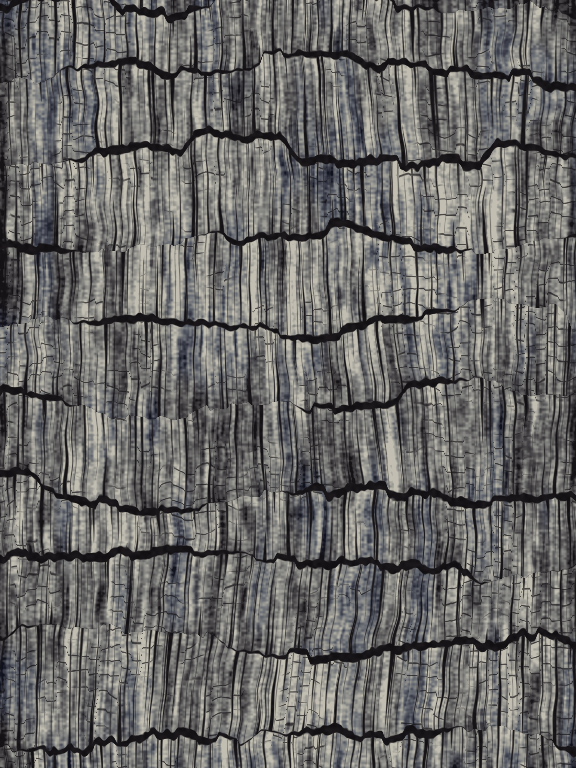
Write a Shadertoy shader that draws this texture.

```glsl
// Charred timber: wavy rows of open cross cracks split the face into blocks,
// wedge-shaped slits split each block along the grain, and stretched noise
// gives the fibres. All lengths are in units of the canvas height.

const float ROW_HEIGHT   = 0.106;
const float CRACK_WIDTH  = 0.0052;   // half width of an open cross crack
const float STRIP_WIDTH  = 0.036;    // spacing of the main slits
const float SLIT_WIDTH   = 0.0030;   // half width of a slit at its mouth
const float CHECK_HEIGHT = 0.021;    // spacing of the small cross checks
const float FIBRE_GAIN   = 0.85;
const float BASE_TONE    = 0.535;

const vec3 CHAR   = vec3(0.08, 0.07, 0.08);
const vec3 SHADOW = vec3(0.26, 0.25, 0.26);
const vec3 ASH    = vec3(0.50, 0.50, 0.49);
const vec3 PALE   = vec3(0.76, 0.75, 0.70);
const vec3 BLUE_TINT = vec3(-0.025, -0.004, 0.035);

float hash(vec2 p) {
    vec3 q = fract(p.xyx * vec3(0.1031, 0.1030, 0.0973));
    q += dot(q, q.yzx + 33.33);
    return fract((q.x + q.y) * q.z);
}

float noise(vec2 p) {
    vec2 i = floor(p), f = fract(p);
    f = f * f * (3.0 - 2.0 * f);
    return mix(mix(hash(i), hash(i + vec2(1, 0)), f.x),
               mix(hash(i + vec2(0, 1)), hash(i + vec2(1, 1)), f.x), f.y);
}

// Random plateaus joined by short ramps, centred on zero.
float steps(float t, float seed) {
    float i = floor(t), f = smoothstep(0.38, 0.62, fract(t));
    return mix(hash(vec2(i, seed)), hash(vec2(i + 1.0, seed)), f) - 0.5;
}

// Height of cross crack n; it stays inside its own row.
float crackHeight(float x, float n) {
    float arch   = 0.50 * (noise(vec2(x * 5.0, n * 17.3)) - 0.5);
    float fault  = 0.32 * steps(x / 0.13 + n * 0.37, n + 40.0);
    float notch  = 0.11 * steps(x / 0.027 + n * 0.61, n + 80.0);
    float jitter = 0.06 * (noise(vec2(x * 110.0, n * 9.1)) - 0.5);
    return (n + 0.5 + arch + fault + notch + jitter) * ROW_HEIGHT;
}

// Slits of one block: x = darkness, y = random tone of the strip.
vec2 slits(float x, float v, float row, float width, float halfWidth, float aa) {
    float s = x / width + hash(vec2(row, width * 900.0));
    float id = floor(s), f = s - id;
    vec2 key = vec2(id, row * 3.0 + width * 700.0);
    float pos = 0.2 + 0.6 * hash(key);
    float fromMouth = hash(key + 11.0) > 0.45 ? 1.0 - v : v;
    float reach = mix(0.2, 1.7, hash(key + 23.0));
    float taper = 1.0 - fromMouth / reach;
    float w = halfWidth * mix(0.35, 1.0, hash(key + 37.0)) * max(taper, 0.0);
    float d = abs(f - pos) * width - w;
    float dark = (1.0 - smoothstep(-aa, aa, d)) * smoothstep(0.0, 0.12, taper);
    return vec2(dark, hash(vec2(id + step(pos, f), row + 5.0)));
}

void mainImage(out vec4 fragColor, in vec2 fragCoord) {
    vec2 p = fragCoord / iResolution.y;
    float across = fragCoord.x / iResolution.x;
    float aa = max(0.8 / iResolution.y, 0.0011);

    // Cross cracks and the block that holds this point
    float base = floor(p.y / ROW_HEIGHT), row = base - 1.0;
    float low = -1.0, high = 2.0, dark = 0.0;
    float ragged = noise(p * 170.0) - 0.5;
    for (float k = -1.0; k < 1.5; k++) {
        float n = base + k, y = crackHeight(p.x, n);
        float open = smoothstep(0.25, 0.55, noise(vec2(p.x * 6.0 + 3.0, n * 7.7 + 50.0)));
        float w = mix(-0.0005, CRACK_WIDTH * (0.7 + 0.5 * noise(vec2(p.x * 25.0, n * 5.3))), open);
        float d = abs(p.y - y) - w - ragged * 0.004 * open;
        dark = max(dark, 1.0 - smoothstep(-aa, aa * 1.2, d));
        if (p.y >= y) { low = y; row = n; }
        else high = min(high, y);
    }
    float v = (p.y - low) / max(high - low, 0.01);

    // Grain leans slowly and wobbles a little
    float lean = 0.045 * (noise(p * vec2(4.0, 3.0) + 7.0) - 0.5);
    float wobble = 0.005 * (noise(p * vec2(24.0, 30.0)) - 0.5);
    float x = p.x + lean + wobble;

    // Slits along the grain, from wide to hairline
    vec2 wide = slits(x, v, row, STRIP_WIDTH, SLIT_WIDTH, aa);
    vec2 mid  = slits(x, v, row, STRIP_WIDTH * 0.5, SLIT_WIDTH * 0.6, aa);
    vec2 hair = slits(x, v, row, STRIP_WIDTH * 0.23, SLIT_WIDTH * 0.28, aa);
    dark = max(dark, max(wide.x, max(mid.x * 0.95, hair.x * 0.6)));

    // Small cross checks, denser towards both edges
    float checkPos = p.y / CHECK_HEIGHT + 1.1 * steps(x / 0.014, 3.0) + 0.6 * noise(p * 45.0);
    float checkLine = abs(fract(checkPos) - 0.5) * CHECK_HEIGHT;
    float edge = smoothstep(0.22, 0.5, abs(across - 0.5));
    float checkMask = smoothstep(0.52, 0.72, noise(p * vec2(32.0, 22.0) + 90.0) + 0.22 * edge);
    dark = max(dark, 0.7 * checkMask * (1.0 - smoothstep(0.0002, 0.0004 + aa, checkLine)));

    // Fibres, dark threads and fine crumbs
    float fibre = 0.42 * noise(vec2(x * 150.0, p.y * 13.0)) + 0.33 * noise(vec2(x * 290.0, p.y * 34.0))
                + 0.25 * noise(p * vec2(250.0, 330.0)) - 0.5;
    float thread = smoothstep(0.27, 0.10, noise(vec2(x * 125.0 + 31.0, p.y * 18.0)));
    float crumbs = noise(p * vec2(120.0, 240.0) + 17.0) - 0.5;

    // Tone: strips, broad patches, and light on the upper lip of each block
    float tone = BASE_TONE + FIBRE_GAIN * fibre - 0.20 * thread + 0.14 * crumbs;
    tone += 0.13 * (wide.y - 0.5) + 0.10 * (mid.y - 0.5) + 0.07 * (hair.y - 0.5);
    tone += 0.16 * (noise(p * vec2(9.0, 7.0) + 60.0) - 0.5);
    tone += 0.07 * smoothstep(0.75, 0.97, v) - 0.06 * smoothstep(0.22, 0.0, v);
    tone -= 0.05 * edge + 0.22 * smoothstep(0.018, 0.0, min(across, 1.0 - across));

    // Ash colours, cooler in the shade, then the black gaps
    vec3 color = mix(CHAR, SHADOW, smoothstep(0.05, 0.26, tone));
    color = mix(color, ASH, clamp((tone - 0.26) / 0.24, 0.0, 1.0));
    color = mix(color, PALE, clamp((tone - 0.50) / 0.26, 0.0, 1.0));
    float cool = smoothstep(0.45, 0.75, noise(vec2(x * 28.0, p.y * 9.0) + 20.0));
    color += BLUE_TINT * cool * smoothstep(0.65, 0.35, tone);
    color = mix(color, CHAR * (0.8 + 0.6 * noise(p * 200.0)), dark);
    fragColor = vec4(clamp(color, 0.0, 1.0), 1.0);
}
```
